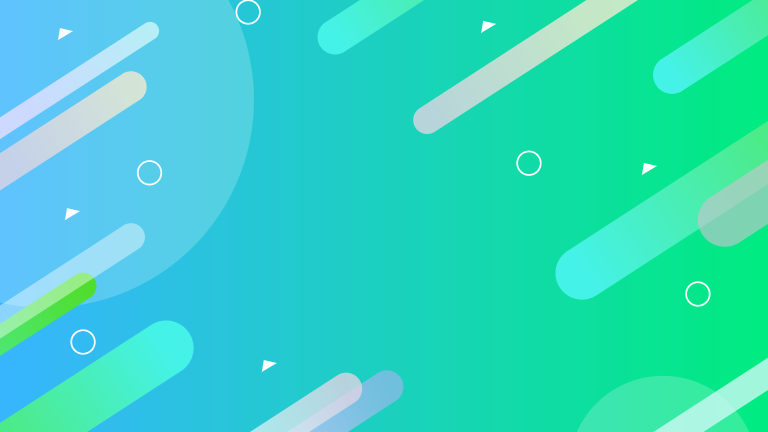
Give the GLSL for this background, as a WebGL 1 fragment shader.

```glsl
precision highp float;

uniform vec2 u_resolution;

// The canvas is 16 by 9 units
const float UNITS_HIGH = 9.0;
const float BAND_COUNT = 43.0;
const vec3 SKY_BLUE = vec3(0.22, 0.71, 1.0);
const vec3 SPRING_GREEN = vec3(0.0, 0.92, 0.51);
const vec3 WHITE = vec3(1.0);

// Bar colours with opacity
const vec4 CYAN = vec4(0.27, 0.95, 0.91, 1.0);
const vec4 MINT = vec4(0.30, 0.92, 0.54, 1.0);
const vec4 LEAF = vec4(0.31, 0.87, 0.18, 1.0);
const vec4 ICE = vec4(0.84, 0.98, 0.98, 0.75);
const vec4 LILAC = vec4(0.91, 0.87, 1.0, 0.8);
const vec4 CREAM = vec4(0.95, 0.92, 0.82, 0.8);
const vec4 ROSE = vec4(0.87, 0.83, 0.89, 0.8);
const vec4 VIOLET = vec4(0.77, 0.68, 0.98, 0.5);
const vec4 MAUVE = vec4(0.76, 0.78, 0.80, 0.65);
const vec4 VEIL = vec4(1.0, 1.0, 1.0, 0.42);

const vec2 SLANT = vec2(0.839, 0.544);
const float DOWN_LEFT = -1.0;
const float UP_RIGHT = 1.0;
const float DISC_OPACITY = 0.2;
const float RING_RADIUS = 0.245;
const float RING_HALF_WIDTH = 0.018;

float pixelSize;

float coverage(float dist) {
    return clamp(0.5 - dist / pixelSize, 0.0, 1.0);
}

float disc(vec2 p, vec2 center, float radius) {
    return coverage(length(p - center) - radius);
}

float ring(vec2 p, vec2 center) {
    return coverage(abs(length(p - center) - RING_RADIUS) - RING_HALF_WIDTH);
}

// Signed distance to the line a-b, positive on its left
float edgeDistance(vec2 p, vec2 a, vec2 b) {
    vec2 along = normalize(b - a);
    return dot(p - a, vec2(-along.y, along.x));
}

float pennant(vec2 p, vec2 center) {
    vec2 q = p - center;
    vec2 a = vec2(-0.104, 0.125);
    vec2 b = vec2(0.167, 0.062);
    vec2 c = vec2(-0.146, -0.125);
    float d = max(edgeDistance(q, a, b), edgeDistance(q, b, c));
    return coverage(max(d, edgeDistance(q, c, a)));
}

// Round-ended bar running from its cap off the canvas
vec3 bar(vec3 under, vec2 p, vec2 cap, float radius, float side,
         vec4 capColor, vec4 tailColor, float fadeLength) {
    vec2 q = p - cap;
    float along = dot(q, SLANT) * side;
    float d = length(q - SLANT * side * max(along, 0.0)) - radius;
    vec4 paint = mix(capColor, tailColor, clamp(along / fadeLength, 0.0, 1.0));
    return mix(under, paint.rgb, paint.a * coverage(d));
}

void main() {
    pixelSize = UNITS_HIGH / u_resolution.y;
    vec2 p = gl_FragCoord.xy * pixelSize;

    // Faintly banded horizontal gradient
    float t = gl_FragCoord.x / u_resolution.x * 1.02;
    t = (floor(t * BAND_COUNT) + 0.5) / BAND_COUNT;
    vec3 color = mix(SKY_BLUE, SPRING_GREEN, min(t, 1.0));

    // Translucent discs
    float discs = max(disc(p, vec2(0.96, 6.92), 4.33), disc(p, vec2(13.81, -0.79), 1.96));
    color = mix(color, WHITE, DISC_OPACITY * discs);

    // Bars leaving at the lower left
    color = bar(color, p, vec2(3.125, 8.354), 0.19, DOWN_LEFT, ICE, LILAC, 3.0);
    color = bar(color, p, vec2(2.73, 7.19), 0.325, DOWN_LEFT, CREAM, ROSE, 3.0);
    color = bar(color, p, vec2(1.73, 3.04), 0.28, DOWN_LEFT, LEAF, MINT, 3.0);
    color = bar(color, p, vec2(2.73, 4.06), 0.29, DOWN_LEFT, VEIL, VEIL, 1.0);
    color = bar(color, p, vec2(3.46, 1.75), 0.573, DOWN_LEFT, CYAN, MINT, 3.6);
    color = bar(color, p, vec2(8.06, 0.94), 0.345, DOWN_LEFT, VIOLET, LILAC, 4.0);
    color = bar(color, p, vec2(7.21, 0.90), 0.335, DOWN_LEFT, ROSE, ICE, 2.6);

    // Bars leaving at the upper right
    color = bar(color, p, vec2(6.98, 8.23), 0.365, UP_RIGHT, CYAN, MINT, 3.5);
    color = bar(color, p, vec2(8.90, 6.50), 0.292, UP_RIGHT, ROSE, CREAM, 4.0);
    color = bar(color, p, vec2(14.0, 7.44), 0.395, UP_RIGHT, CYAN, MINT, 3.0);
    color = bar(color, p, vec2(12.125, 3.31), 0.552, UP_RIGHT, CYAN, MINT, 4.6);
    color = bar(color, p, vec2(15.10, 4.42), 0.56, UP_RIGHT, MAUVE, MAUVE, 1.0);
    color = bar(color, p, vec2(13.33, -0.52), 0.283, UP_RIGHT, ICE, ICE, 1.0);

    // White outline rings
    float marks = ring(p, vec2(5.17, 8.75));
    marks = max(marks, ring(p, vec2(3.115, 5.40)));
    marks = max(marks, ring(p, vec2(1.73, 1.875)));
    marks = max(marks, ring(p, vec2(11.02, 5.60)));
    marks = max(marks, ring(p, vec2(14.54, 2.875)));

    // Small white pennants
    marks = max(marks, pennant(p, vec2(1.354, 8.29)));
    marks = max(marks, pennant(p, vec2(1.50, 4.54)));
    marks = max(marks, pennant(p, vec2(10.17, 8.44)));
    marks = max(marks, pennant(p, vec2(13.52, 5.48)));
    marks = max(marks, pennant(p, vec2(5.60, 1.375)));

    gl_FragColor = vec4(mix(color, WHITE, marks), 1.0);
}
```
